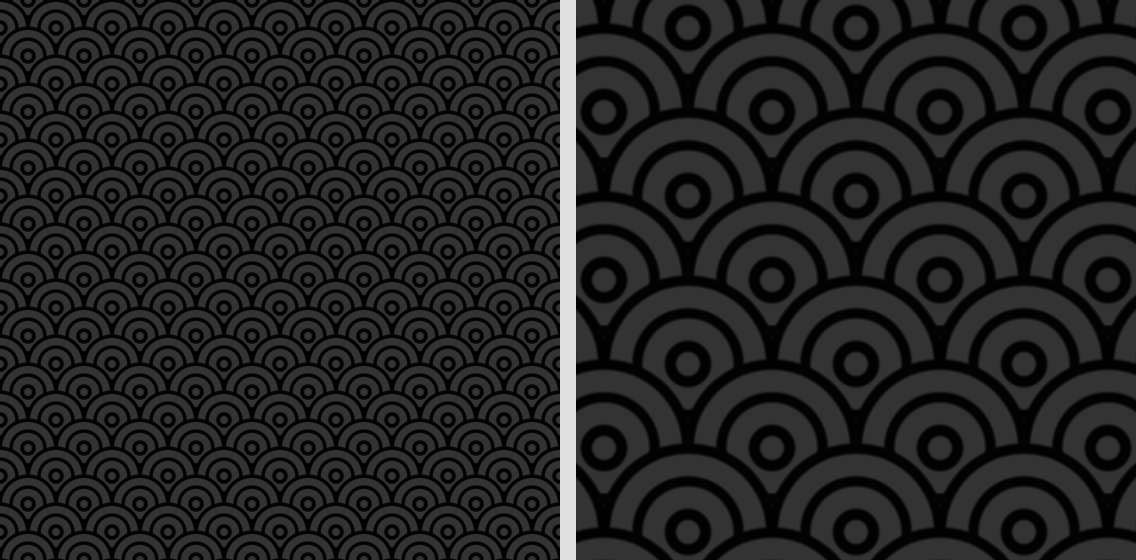
Left, the full canvas; right, a detail of the centre.
Write a three.js fragment shader that draws this pattern.

```glsl
varying vec2 vUv;

// Soft step with a fixed edge width, in units of one repeat
float edge(float radius, float d) {
  return smoothstep(radius - 0.013, radius + 0.013, d);
}

// Coverage of a black ring between two radii
float ring(float d, float inner, float outer) {
  return edge(inner, d) - edge(outer, d);
}

void main() {
  vec3 black = vec3(0.008);
  vec3 grey = vec3(0.2);
  vec2 p = vUv * 10.0;
  float nearestRow = floor(p.y * 2.0);
  vec3 color = black;

  // Overlapping scales, painted from the upper row to the lower one
  for (int i = 0; i < 4; i++) {
    float row = nearestRow + 2.0 - float(i);
    float x = fract(p.x + 0.5 * mod(row, 2.0)) - 0.5;
    float d = length(vec2(x, p.y - row * 0.5));

    // Small eye, middle arc and outer rim
    float ink = ring(d, 0.071, 0.138)
              + ring(d, 0.271, 0.332)
              + edge(0.465, d);
    vec3 scale = mix(grey, black, ink);
    color = mix(scale, color, edge(0.528, d));
  }

  gl_FragColor = vec4(color, 1.0);
}
```
